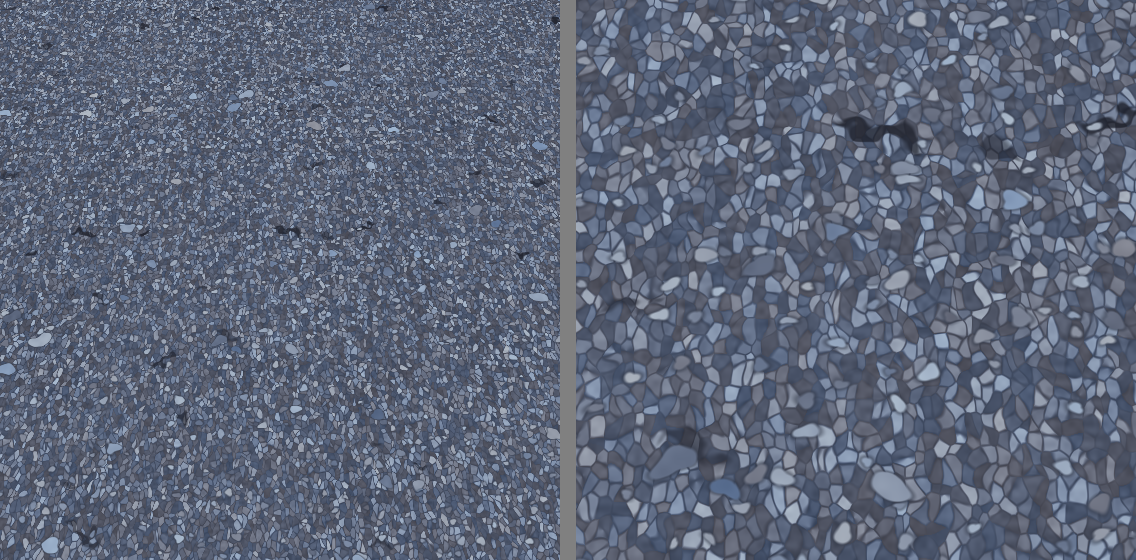
Left: the whole. Right: its middle third, enlarged.
Write a Shadertoy shader that draws this texture.

```glsl
// Weathered blue-grey asphalt seen at a slant. Fine Voronoi grit is laid on a
// receding ground plane, then scattered with rough-edged stones in two sizes
// and flat dark pits. Tones run along one shadow-to-chip colour ramp.

const vec3 SHADOW = vec3(0.20, 0.225, 0.285);
const vec3 CHIP = vec3(0.62, 0.67, 0.74);
const vec3 PIT = vec3(0.11, 0.12, 0.16);
const float HORIZON = 2.2;
const float MID_DEPTH = 1.7;
const float EDGE = 0.0013;

float hash(vec2 p) {
    return fract(sin(dot(p, vec2(127.1, 311.7))) * 43758.5453);
}

vec2 hash2(vec2 p) {
    return vec2(hash(p), hash(p + 53.7));
}

float noise(vec2 p) {
    vec2 i = floor(p), f = fract(p);
    f = f * f * (3.0 - 2.0 * f);
    float low = mix(hash(i), hash(i + vec2(1, 0)), f.x);
    float high = mix(hash(i + vec2(0, 1)), hash(i + vec2(1, 1)), f.x);
    return mix(low, high, f.y);
}

// Canvas position to ground plane; scale is 1 at mid height.
vec2 ground(vec2 uv) {
    float depth = HORIZON - uv.y;
    return vec2((uv.x - 0.5) * MID_DEPTH, MID_DEPTH * MID_DEPTH) / depth;
}

// Voronoi grit: x = distance from the grain border, y = random grain value.
vec2 grit(vec2 p) {
    vec2 cell = floor(p), nearest = cell;
    float d1 = 9.0, d2 = 9.0;
    for (int j = -1; j <= 1; j++)
    for (int i = -1; i <= 1; i++) {
        vec2 id = cell + vec2(i, j);
        float d = length(id + hash2(id) - p);
        if (d < d1) {
            d2 = d1;
            d1 = d;
            nearest = id;
        } else {
            d2 = min(d2, d);
        }
    }
    return vec2(d2 - d1, hash(nearest + 17.3));
}

// Sparse lumpy ellipses: x = signed distance, y = random stone value.
vec2 scatter(vec2 p, float share, float stretch, float seed) {
    vec2 cell = floor(p), best = vec2(9.0, 0.0);
    for (int j = -1; j <= 1; j++)
    for (int i = -1; i <= 1; i++) {
        vec2 id = cell + vec2(i, j);
        vec2 key = id + seed;
        if (hash(key) > share) continue;
        vec2 q = p - id - 0.15 - 0.7 * hash2(key + 7.1);
        float turn = 0.9 * (hash(key + 3.3) - 0.5);
        q = mat2(cos(turn), -sin(turn), sin(turn), cos(turn)) * q;
        q.y *= stretch;
        float angle = atan(q.y, q.x);
        float phase = 6.283 * hash(key + 9.2);
        float lumps = 1.0 + 0.13 * sin(2.0 * angle + phase) + 0.12 * sin(3.0 * angle - 2.0 * phase);
        float size = hash(key + 5.6);
        float d = length(q) - mix(0.17, 0.38, size * size) * lumps;
        if (d < best.x) best = vec2(d, hash(key + 1.9));
    }
    return best;
}

// Tone 0 is shadow, 1 is a pale chip; tint leans from warm to cool.
vec3 rockColor(float tone, float tint) {
    vec3 color = mix(SHADOW, CHIP, tone);
    color.b += 0.07 * tone * (1.0 - tone);
    return color + (tint - 0.5) * vec3(-0.045, 0.0, 0.05);
}

// Paints a stone over the surface with a thin dark rim.
vec3 layStone(vec3 base, vec2 stone, float soft, vec3 color) {
    float rim = 1.0 - smoothstep(0.0, 3.0 * soft, stone.x);
    base = mix(base, SHADOW, 0.55 * rim);
    return mix(base, color, 1.0 - smoothstep(-soft, soft, stone.x));
}

void mainImage(out vec4 fragColor, in vec2 fragCoord) {
    vec2 p = ground(fragCoord / iResolution.y);
    vec2 warp = vec2(noise(p * 95.0), noise(p * 95.0 + 37.0)) - 0.5;

    // Fine grit, with calmer worn patches
    vec2 grain = grit(p * vec2(150.0, 114.0) + warp * 0.8);
    float wear = 0.6 * noise(p * vec2(15.0, 22.0)) + 0.4 * noise(p * 5.0);
    float tone = mix(0.2, 1.08, pow(grain.y, 1.8));
    tone = mix(0.15, tone, smoothstep(0.0, 0.3, grain.x));
    tone = mix(0.37, tone, mix(0.7, 1.2, wear));
    tone += 0.16 * (noise(p * 270.0) - 0.5);
    vec3 color = rockColor(tone, fract(grain.y * 37.0));

    // Dark flat pits with ragged edges
    vec2 pit = scatter(p * 17.0 + warp * 0.35, 0.13, 2.8, 80.0);
    float hollow = 1.0 - smoothstep(-0.09, 0.06, pit.x);
    color = mix(color, PIT, hollow * mix(0.35, 0.85, pit.y));

    // Small and large stones
    float speckle = 0.12 * (noise(p * 140.0) - 0.5);
    vec2 small = scatter(p * 58.0 + warp * 0.25, 0.27, 1.45, 20.0);
    vec3 smallColor = rockColor(mix(0.4, 1.1, small.y) + speckle, fract(small.y * 29.0));
    color = layStone(color, small, EDGE * 58.0, smallColor);

    vec2 large = scatter(p * 23.0 + warp * 0.12, 0.12, 1.6, 50.0);
    vec3 largeColor = rockColor(mix(0.35, 1.15, large.y) + speckle, 2.0 * fract(large.y * 31.0) - 0.4);
    color = layStone(color, large, EDGE * 23.0, largeColor);

    fragColor = vec4(clamp(color, 0.0, 1.0), 1.0);
}
```
